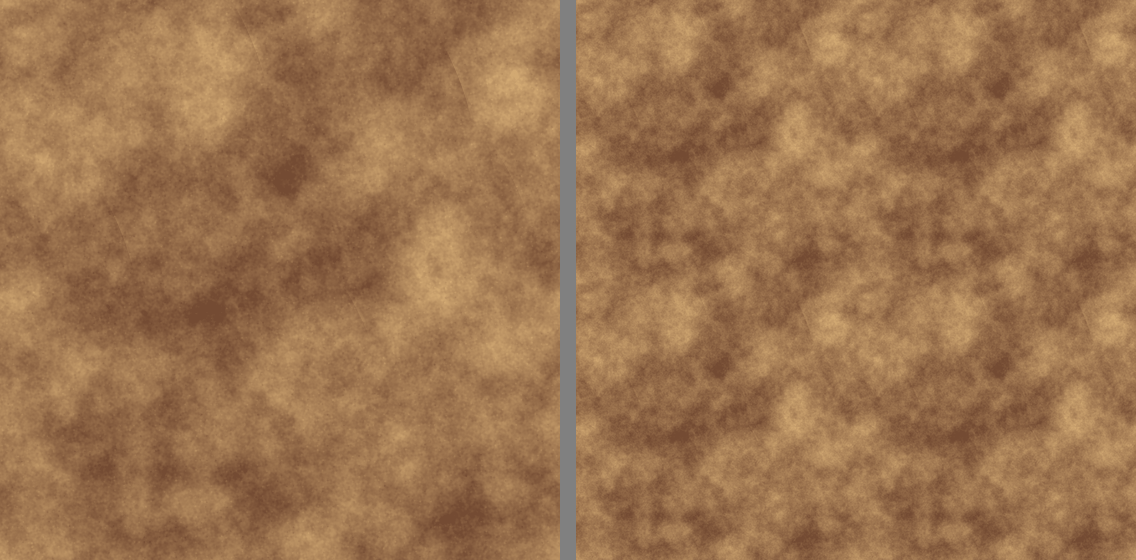
Left: one tile. Right: repeated 2 by 2.
A WebGL 1 fragment shader for this texture:

```glsl
precision highp float;
// Worn tan leather: mottled brown clouds, fine grain, pale flecks and faint creases; tiles.
uniform vec2 u_resolution;

const vec3 DARK_TAN = vec3(0.47, 0.31, 0.21);
const vec3 LIGHT_TAN = vec3(0.79, 0.63, 0.427);
const vec2 BASE_LATTICE = vec2(5.0, 2.0);   // whole numbers keep the tiling
const vec2 GRAIN_LATTICE = vec2(211.0, 137.0);
const int OCTAVES = 6;
const float GAIN = 0.68;
const float MEAN_TONE = 0.49;
const float CLOUD_CONTRAST = 0.68;
const float GRAIN_CONTRAST = 0.17;
const float FLECK_CELLS = 110.0;
const float FLECK_SHARE = 0.2;
const float FLECK_CONTRAST = 0.12;
const int CREASES = 5;
const float CREASE_ANGLE = -1.2;
const float CREASE_CONTRAST = 0.15;

float hash(vec2 p) {
  vec3 q = fract(p.xyx * 0.1031);
  q += dot(q, q.yzx + 33.33);
  return fract((q.x + q.y) * q.z);
}

vec2 hash2(vec2 p) {
  return vec2(hash(p + 17.3), hash(p + 71.9));
}

// Complex product: rotates and scales.
vec2 turn(vec2 a, vec2 b) {
  return vec2(a.x * b.x - a.y * b.y, a.x * b.y + a.y * b.x);
}

// Random value of a cell on a rotated lattice, equal for cells one tile apart.
float cellValue(vec2 cell, vec2 lattice, float seed) {
  float period = dot(lattice, lattice);
  vec2 home = turn(cell, vec2(lattice.x, -lattice.y));
  home -= period * floor((home + 0.5) / period);
  return hash(home + seed);
}

// Value noise centred on zero; the lattice vector sets both scale and direction.
float noise(vec2 p, vec2 lattice, float seed) {
  vec2 q = turn(p, lattice);
  vec2 cell = floor(q);
  vec2 f = q - cell;
  f = f * f * f * (f * (f * 6.0 - 15.0) + 10.0);
  vec2 e = vec2(1.0, 0.0);
  float low = mix(cellValue(cell, lattice, seed), cellValue(cell + e.xy, lattice, seed), f.x);
  float high = mix(cellValue(cell + e.yx, lattice, seed), cellValue(cell + e.xx, lattice, seed), f.x);
  return mix(low, high, f.y) - 0.5;
}

float clouds(vec2 p) {
  float sum = 0.0;
  float weight = 1.0;
  vec2 lattice = BASE_LATTICE;
  for (int i = 0; i < OCTAVES; i++) {
    sum += weight * noise(p, lattice, 5.7 + 13.1 * float(i));
    weight *= GAIN;
    lattice = turn(lattice, vec2(2.0, 1.0));
  }
  return sum;
}

// Sparse soft dots, one candidate per cell; a few are dark pores.
float flecks(vec2 p) {
  vec2 q = p * FLECK_CELLS;
  vec2 cell = mod(floor(q), FLECK_CELLS);
  vec2 centre = 0.3 + 0.4 * hash2(cell);
  float spot = 1.0 - smoothstep(0.05, 0.28, length(fract(q) - centre));
  float present = step(hash(cell + 3.1), FLECK_SHARE);
  float tone = hash(cell + 9.4) < 0.35 ? -1.0 : 1.0;
  return spot * present * tone;
}

// Short slanted folds, lit on one side and shaded on the other.
float creases(vec2 p) {
  float sum = 0.0;
  for (int i = 0; i < CREASES; i++) {
    vec2 id = vec2(float(i) * 7.0 + 2.0, 41.0);
    vec2 d = fract(p - hash2(id) + 0.5) - 0.5;
    float angle = CREASE_ANGLE + 0.2 * (hash(id) - 0.5);
    vec2 local = turn(d, vec2(cos(angle), -sin(angle)));
    float reach = mix(0.06, 0.1, hash(id + 5.0));
    float side = local.y + 0.9 * local.x * local.x;
    float fade = 1.0 - smoothstep(0.2, 1.0, abs(local.x) / reach);
    float edge = smoothstep(-0.001, 0.001, side) * 2.0 - 1.0;
    sum += fade * edge * exp(-abs(side) * 130.0) * mix(0.4, 1.0, hash(id + 8.0));
  }
  return sum;
}

void main() {
  vec2 p = gl_FragCoord.xy / u_resolution;
  float tone = MEAN_TONE + CLOUD_CONTRAST * clouds(p);
  tone += GRAIN_CONTRAST * noise(p, GRAIN_LATTICE, 2.3);
  tone += FLECK_CONTRAST * flecks(p);
  tone += CREASE_CONTRAST * creases(p);
  gl_FragColor = vec4(mix(DARK_TAN, LIGHT_TAN, clamp(tone, -0.05, 1.1)), 1.0);
}
```
